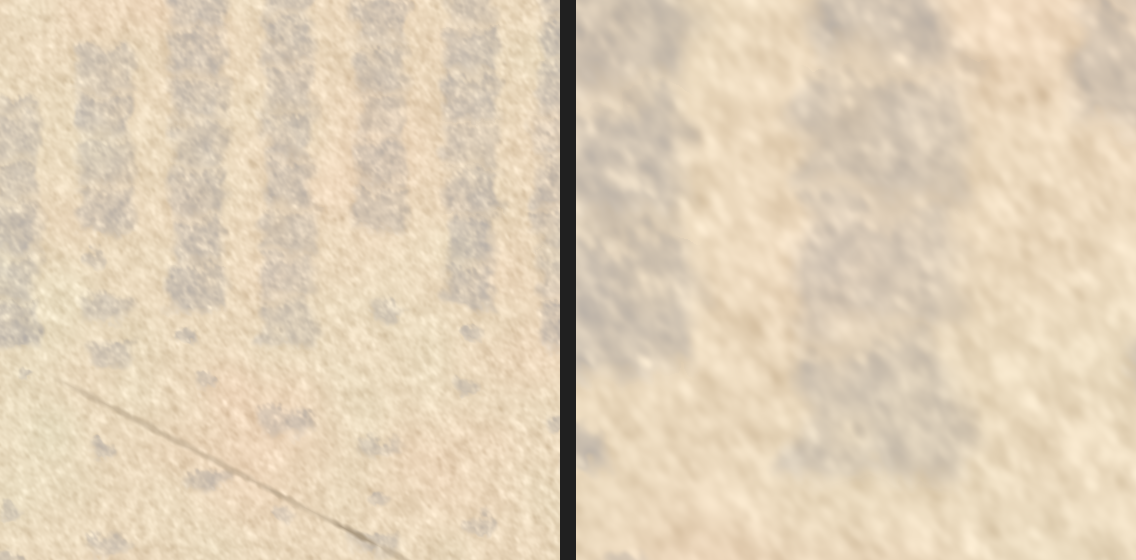
Left: the whole. Right: its middle third, enlarged.
A three.js fragment shader for this texture:

```glsl
varying vec2 vUv;

#define PAPER vec3(0.918, 0.847, 0.737)
#define INK vec3(0.69, 0.668, 0.655)
#define CREASE vec3(0.66, 0.59, 0.49)
#define COLUMN_PITCH 0.163
#define COLUMN_START 0.026
#define COLUMN_HALF 0.046
#define ROW_PITCH 0.084
#define INK_STRENGTH 0.42
#define GRAIN_SCALE 62.0
#define GRAIN_CONTRAST 0.046

vec3 hash3(vec2 p) {
  vec3 q = fract(vec3(p.xyx) * vec3(0.1031, 0.1030, 0.0973));
  q += dot(q, q.yxz + 33.33);
  return fract((q.xxy + q.yzz) * q.zyx);
}

// Soft cellular noise: one light or dark bump per cell, centred on zero
float cellGrain(vec2 p) {
  vec2 cell = floor(p);
  float sum = 0.0;
  for (int j = -1; j <= 1; j++) {
    for (int i = -1; i <= 1; i++) {
      vec2 id = cell + vec2(float(i), float(j));
      vec3 h = hash3(id + 200.0);
      vec2 d = p - id - h.xy;
      float bump = max(0.0, 1.0 - dot(d, d));
      sum += (2.0 * h.z - 1.0) * bump * bump;
    }
  }
  return sum;
}

// Fibres run down to the right, so the grain is stretched that way
vec2 fibreSpace(vec2 p) {
  vec2 along = normalize(vec2(0.62, -0.78));
  return vec2(dot(p, along), 1.6 * dot(p, vec2(-along.y, along.x)));
}

// Faded columns of blocks with ragged ends, and loose blots below them
float inkMask(vec2 p, vec2 wobble) {
  p += wobble;
  float column = floor((p.x - COLUMN_START) / COLUMN_PITCH + 0.5);
  float dx = p.x - COLUMN_START - COLUMN_PITCH * column;
  float bottom = 0.47 + 0.12 * cos(2.094 * (column - 1.0) - 0.33);
  float top = 0.82 + 0.1 * column;

  float rowPos = (p.y - bottom) / ROW_PITCH;
  float row = floor(rowPos);
  float dy = (fract(rowPos) - 0.5) * ROW_PITCH;
  vec3 h = hash3(vec2(column * 7.0 + 31.0, row + 57.0));

  // Blocks nearly touch; each differs in width and strength
  float halfWidth = COLUMN_HALF * mix(0.85, 1.1, h.x);
  float block = 1.0 - smoothstep(halfWidth - 0.012, halfWidth + 0.012, abs(dx));
  block *= 1.0 - 0.45 * smoothstep(0.026, 0.042, abs(dy));
  block *= mix(0.72, 1.1, h.y);
  block *= smoothstep(-0.008, 0.012, p.y - bottom);
  block *= smoothstep(-0.008, 0.012, top - p.y);

  // Blots in the open area
  vec2 size = mix(vec2(0.02, 0.018), vec2(0.058, 0.03), h.x * h.x);
  vec2 offset = (h.yz - 0.5) * vec2(0.04, 0.02);
  float blot = 1.0 - smoothstep(0.55, 1.15, length((vec2(dx, dy) - offset) / size));
  blot *= step(h.z, 0.6) * step(p.y, bottom) * 0.85;
  return max(block, blot);
}

// Thin diagonal fold, darker in a few spots
float creaseMask(vec2 p, float wobble, float spots) {
  vec2 a = vec2(0.06, 0.345);
  vec2 b = vec2(0.73, -0.003);
  vec2 ab = b - a;
  float t = clamp(dot(p - a, ab) / dot(ab, ab), 0.0, 1.0);
  float d = length(p - a - ab * t) + 0.002 * wobble;
  float fade = smoothstep(0.0, 0.15, t);
  return fade * (0.42 + 0.5 * spots) * (1.0 - smoothstep(0.0, 0.009, d));
}

void main() {
  vec2 p = vUv;
  vec2 q = fibreSpace(p) * GRAIN_SCALE;

  // Grain from coarse to fine
  float coarse = cellGrain(q * 0.45 + 9.0);
  float medium = cellGrain(q);
  float fine = cellGrain(q * 2.0 + 17.0);
  float grain = 0.4 * coarse + 0.95 * medium + 0.65 * fine;

  // Broad drift of the paper between pink and yellow
  float drift = cellGrain(p * 5.0 + 3.0) + 0.5 * cellGrain(p * 13.0);
  vec3 color = PAPER + drift * vec3(0.004, -0.011, -0.010);
  color += GRAIN_CONTRAST * grain * vec3(0.85, 0.95, 1.05);

  // Ink caught unevenly by the fibres
  float patches = cellGrain(p * 42.0 + 5.0);
  vec2 wobble = 0.011 * vec2(patches, cellGrain(p * 38.0 + 71.0));
  wobble += 0.005 * vec2(medium, fine);
  float ink = inkMask(p, wobble);
  float catchInk = 1.0 + 0.3 * patches - 0.32 * medium - 0.25 * fine;
  color = mix(color, INK, clamp(ink * INK_STRENGTH * catchInk, 0.0, 0.9));

  // Crease
  float spots = smoothstep(0.25, 0.8, cellGrain(p * 14.0 + 40.0));
  color = mix(color, CREASE, creaseMask(p, patches + medium, spots));

  gl_FragColor = vec4(clamp(color, 0.0, 1.0), 1.0);
}
```
